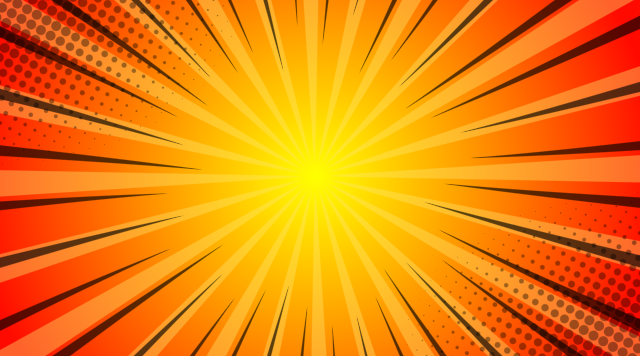
Write a Shadertoy shader that draws this background.

```glsl
const vec3 RAY_TINT = vec3(1.0, 0.9, 0.42);

// Inner tip radius of each speed line, counter-clockwise from the right
const float TIP_RADIUS[36] = float[36](
    .434, .422, .361, .312, .341, .385, .310, .458, .367,
    .420, .304, .382, .357, .398, .356, .415, .374, .313,
    .413, .380, .449, .317, .373, .405, .344, .311, .362,
    .419, .404, .375, .320, .348, .424, .374, .311, .358);

// Coverage of a shape from its signed distance
float fill(float dist) {
    float soft = 0.8 / iResolution.y;
    return smoothstep(soft, -soft, dist);
}

// Yellow core falling off to red
vec3 glow(float r) {
    return vec3(1.0, max(1.0 - 0.85 * r - 0.15 * r * r, 0.04), 0.0);
}

// 24 wide rays, one every 15 degrees
float sunRays(float angle, float r) {
    float offAxis = abs(mod(angle - 1.3 + 7.5, 15.0) - 7.5);
    return fill(radians(offAxis - 2.4) * r) * smoothstep(0.01, 0.09, r);
}

// 36 tapered lines, one every 10 degrees, slightly bent at the tip
float speedLines(float angle, float r) {
    int index = min(int(angle / 10.0), 35);
    float along = r - TIP_RADIUS[index];
    float bend = 1.4 * exp(-6.0 * max(along, 0.0));
    float offAxis = abs(mod(angle, 10.0) - 5.3 - bend);
    return fill(radians(offAxis) * r - 0.026 * along) * smoothstep(0.0, 0.02, along);
}

// Halftone dots shrinking away from two opposite corners
float halftone(vec2 p, float aspect) {
    if (p.x > 0.0) p = -p;
    vec2 fromCorner = p - vec2(-0.5 * aspect, 0.5);
    float reach = length(fromCorner / vec2(0.6, 0.42));
    float radius = min(0.014, 0.018 * (1.12 - reach));

    float tilt = radians(30.0), pitch = 0.0315;
    vec2 grid = mat2(cos(tilt), sin(tilt), -sin(tilt), cos(tilt)) * fromCorner;
    vec2 cell = mod(grid, pitch) - 0.5 * pitch;
    return fill(length(cell) - radius);
}

void mainImage(out vec4 fragColor, in vec2 fragCoord) {
    vec2 p = (fragCoord - 0.5 * iResolution.xy) / iResolution.y;
    float aspect = iResolution.x / iResolution.y;

    // Polar coordinates around the burst centre
    vec2 burst = p - vec2(-0.008 * aspect, 0.005);
    float r = length(burst);
    float angle = mod(degrees(atan(burst.y, burst.x)) + 360.0, 360.0);

    // Layers from back to front
    vec3 color = glow(r);
    color = mix(color, RAY_TINT, 0.4 * sunRays(angle, r));
    color *= 1.0 - 0.38 * halftone(p, aspect);
    color *= 1.0 - 0.65 * speedLines(angle, r);
    fragColor = vec4(color, 1.0);
}
```
